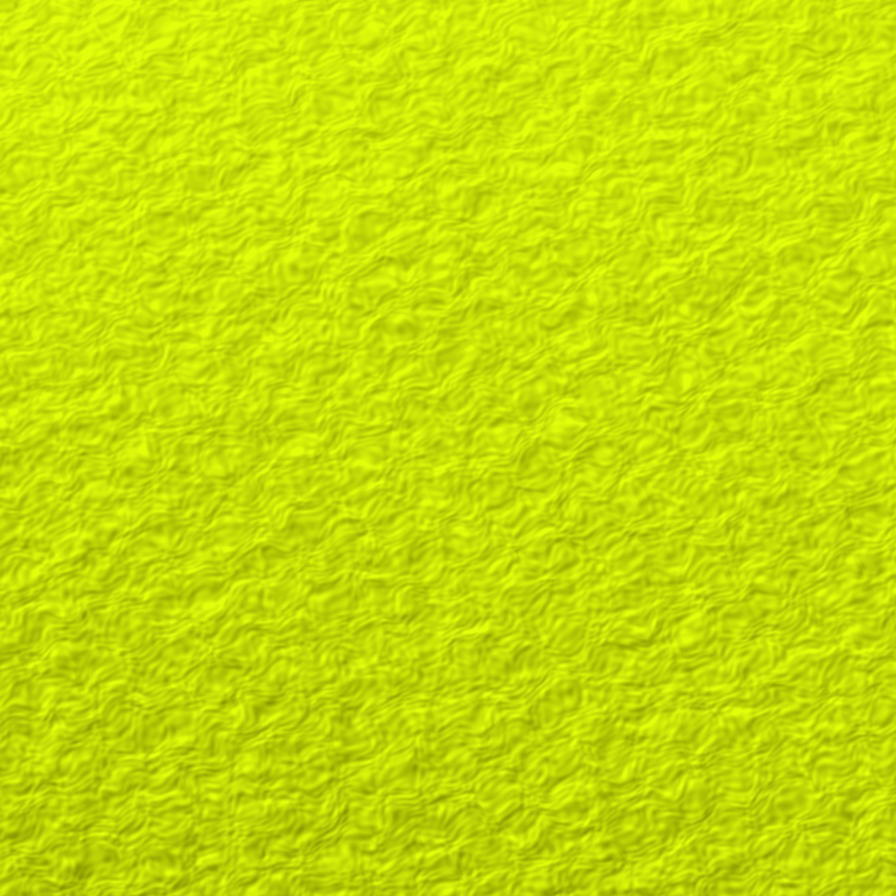
Give the GLSL for this texture, as a Shadertoy shader.

```glsl
vec2 randomDirection(vec2 cell) {
    vec3 h = fract(cell.xyx * vec3(0.1031, 0.1030, 0.0973));
    h += dot(h, h.yzx + 33.33);
    float angle = 6.2832 * fract((h.x + h.y) * h.z);
    return vec2(cos(angle), sin(angle));
}

float gradientNoise(vec2 p) {
    vec2 cell = floor(p), f = fract(p);
    vec2 w = f * f * f * (f * (f * 6.0 - 15.0) + 10.0);
    vec2 e = vec2(1.0, 0.0);
    float a = dot(randomDirection(cell), f);
    float b = dot(randomDirection(cell + e.xy), f - e.xy);
    float c = dot(randomDirection(cell + e.yx), f - e.yx);
    float d = dot(randomDirection(cell + e.xx), f - e.xx);
    return mix(mix(a, b, w.x), mix(c, d, w.x), w.y);
}

mat2 rotation(float angle) {
    float c = cos(angle), s = sin(angle);
    return mat2(c, -s, s, c);
}

// Slopes of the fibrous surface, lit from above, summed over grain sizes
float feltRelief(vec2 p) {
    float relief = 0.0, frequency = 19.0, weight = 0.3;
    for (int i = 0; i < 4; i++) {
        float tilt = 0.3 + 0.2 * sin(float(i) * 2.4);
        vec2 q = rotation(tilt) * p * frequency * vec2(0.75, 1.15) + float(i) * 37.7;
        vec2 towardLight = vec2(-0.12, 0.33);
        relief += weight * (gradientNoise(q - towardLight) - gradientNoise(q + towardLight));
        frequency *= 1.93;
        weight = min(weight * 1.65, 0.8);
    }
    return relief;
}

void mainImage(out vec4 fragColor, in vec2 fragCoord) {
    vec2 uv = fragCoord / iResolution.xy;
    vec2 p = fragCoord / iResolution.y;

    // Bend the grain so that no lattice shows
    vec2 bend = vec2(gradientNoise(p * 27.0 + 5.0), gradientNoise(p * 27.0 + 71.0));
    float relief = feltRelief(p + 0.012 * bend);

    // Light falls off from the upper left edge downwards
    float light = 0.41 + 0.43 * uv.y + 0.12 * (0.5 - uv.x) * (2.0 * uv.y - 1.0);
    light += 0.08 * gradientNoise(p * 7.0 + 13.0);
    light += relief * mix(0.68, 0.46, uv.y);

    vec3 shadowLime = vec3(0.63, 0.71, 0.01);
    vec3 brightLime = vec3(0.85, 0.96, 0.04);
    vec3 color = mix(shadowLime, brightLime, clamp(light, -0.4, 1.15));
    fragColor = vec4(clamp(color, 0.0, 1.0), 1.0);
}
```
